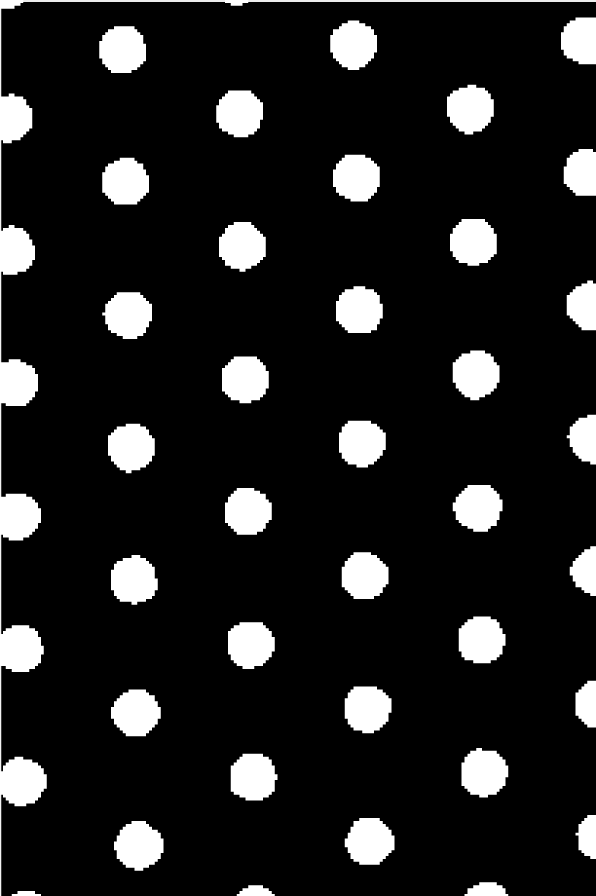
Give the GLSL for this pattern, as a WebGL 1 fragment shader.

```glsl
precision highp float;

uniform vec2 u_resolution;

float hash(vec2 id) {
  return fract(sin(dot(id, vec2(12.99, 78.23))) * 4375.85);
}

// Signed distance to the nearest dot of a skewed, slightly tilted lattice
float dotDistance(vec2 p) {
  vec2 across = vec2(0.1959, 0.1076);
  vec2 down = vec2(0.0045, 0.2227);
  vec2 q = p - vec2(0.2061, 0.0830);
  vec2 cell = vec2(q.x * down.y - q.y * down.x, across.x * q.y - across.y * q.x)
            / (across.x * down.y - across.y * down.x);
  vec2 id = floor(cell + 0.5);
  vec2 offset = q - across * id.x - down * id.y;

  // Uneven outline, different for each dot
  float phase = 6.2832 * hash(id);
  float angle = atan(offset.y, offset.x + 1e-5);
  float wobble = 0.018 * sin(3.0 * angle + phase)
               + 0.018 * sin(4.0 * angle + 2.0 * phase)
               + 0.012 * sin(7.0 * angle + 5.0 * phase);
  return length(offset) - 0.0400 * (1.0 + wobble);
}

// Coarse stair-stepped dots, with a pale rim on the top and left
float tone(vec2 p) {
  vec2 block = (floor(p * 204.0) + 0.5) / 204.0;
  float ink = 1.0 - step(0.0, dotDistance(block));
  float rim = max(0.93 * step(p.y, 0.0035), 0.95 * step(p.x, 0.0021));
  return max(ink, rim);
}

void main() {
  // Average a 4 by 4 grid of samples to smooth the block edges
  float sum = 0.0;
  for (int j = 0; j < 4; j++) {
    for (int i = 0; i < 4; i++) {
      vec2 at = gl_FragCoord.xy - 0.5 + (vec2(float(i), float(j)) + 0.5) / 4.0;
      sum += tone(vec2(at.x, u_resolution.y - at.y) / u_resolution.x);
    }
  }
  gl_FragColor = vec4(vec3(sum / 16.0), 1.0);
}
```
